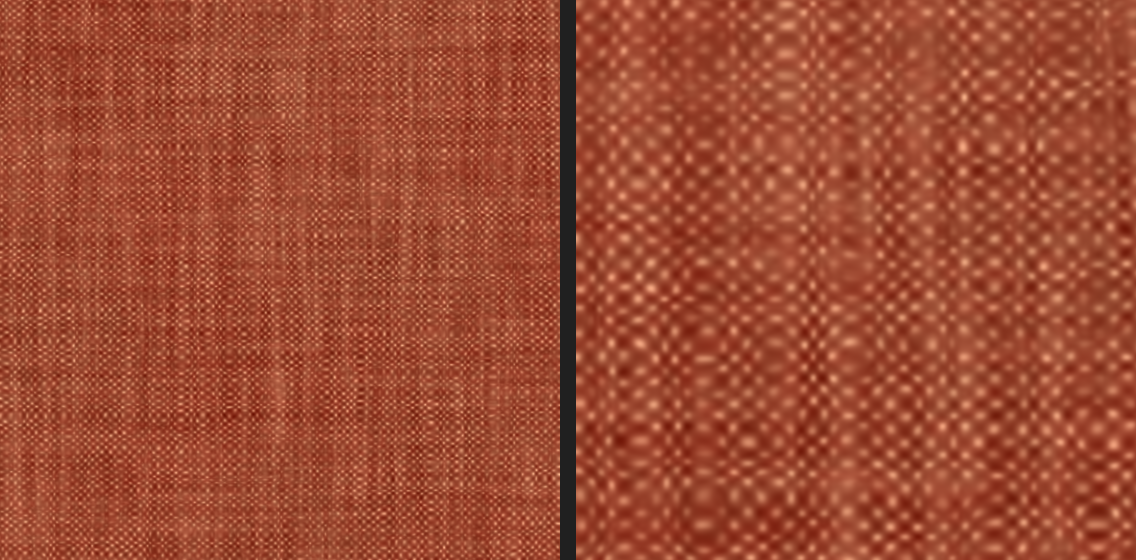
Left: the whole. Right: its middle third, enlarged.
Write a Shadertoy shader that draws this texture.

```glsl
// Draws a terracotta plain-weave cloth with uneven, slubby threads.

const float PI = 3.14159265;
const vec2 THREAD_COUNT = vec2(128.0, 142.0);
const vec3 SHADOW_RUST = vec3(0.535, 0.197, 0.117);
const vec3 LIT_CLAY = vec3(0.77, 0.46, 0.34);
const vec3 RED_TINT = vec3(0.025, -0.022, -0.012);

float hash(vec2 p) {
    vec3 q = fract(vec3(p.xyx) * 0.1031);
    q += dot(q, q.yzx + 33.33);
    return fract((q.x + q.y) * q.z);
}

// Smooth value noise, centred on zero.
float noise(vec2 p) {
    vec2 cell = floor(p);
    vec2 f = fract(p);
    f = f * f * (3.0 - 2.0 * f);
    float low = mix(hash(cell), hash(cell + vec2(1.0, 0.0)), f.x);
    float high = mix(hash(cell + vec2(0.0, 1.0)), hash(cell + 1.0), f.x);
    return mix(low, high, f.y) - 0.5;
}

// Layered sines for slow drifts, roughly -1 to 1.
float drift(vec2 p, float seed) {
    float sum = 0.0;
    float weight = 0.5;
    for (int i = 0; i < 4; i++) {
        sum += weight * sin(p.x + seed + 1.3 * sin(p.y + seed * 1.7));
        p = mat2(1.2, 0.9, -0.9, 1.2) * p;
        seed += 2.4;
        weight *= 0.6;
    }
    return sum;
}

// Sideways shift of a thread: uneven spacing plus a wander along its length.
float threadShift(float across, float along, float seed) {
    float spacing = noise(vec2(across * 0.37, along * 0.02 + seed));
    float wander = noise(vec2(across * 0.6 + seed, along * 0.28));
    return 0.95 * spacing + 0.55 * wander;
}

vec2 threadSpace(vec2 uv) {
    vec2 grid = uv * THREAD_COUNT;
    return grid + vec2(threadShift(grid.x, grid.y, 5.0),
                       threadShift(grid.y, grid.x, 31.0));
}

// Light on raised warp, shade in the gaps, as a soft checkerboard.
float weave(vec2 threads, float strength) {
    vec2 wave = sin(PI * threads);
    float relief = wave.x * wave.y;
    float crown = max(relief, 0.0);
    float gaps = dot(wave * wave - 0.5, vec2(0.10, 0.06));
    return strength * (0.37 * relief + 0.27 * crown * crown - 0.03) + gaps;
}

// Tone that belongs to one thread and changes slowly along it.
float threadTone(float across, float along, float seed) {
    float fine = noise(vec2(across - 0.5, along * 0.05 + seed));
    float bundle = noise(vec2(across * 0.3 + seed, along * 0.02));
    return 0.40 * fine + 0.11 * bundle;
}

void mainImage(out vec4 fragColor, in vec2 fragCoord) {
    vec2 uv = fragCoord / iResolution.y;
    vec2 threads = threadSpace(uv);

    // Relief varies from stitch to stitch and from thread to thread.
    float stitch = noise(threads - 0.5 + 71.0);
    float warpRelief = noise(vec2(threads.x * 0.5, threads.y * 0.08) + 19.0);
    float weftRelief = noise(vec2(threads.x * 0.08, threads.y * 0.5) + 57.0);
    float strength = 1.0 + 0.7 * (warpRelief + weftRelief) + 0.6 * stitch;

    // Tone along the ramp from shaded rust to lit clay.
    float tone = 0.38 + weave(threads, strength);
    tone += 1.1 * threadTone(threads.x, threads.y, 7.0);
    tone += 0.75 * threadTone(threads.y, threads.x, 43.0);
    tone += 0.26 * stitch;
    tone += 0.16 * noise(threads * 2.1 + 133.0);
    tone += 0.055 * drift(uv * vec2(6.0, 4.0), 2.5);

    // Uneven dye between red and brown.
    float dye = 0.6 * drift(uv * vec2(9.0, 7.0), 5.0) + 2.0 * noise(threads * 0.7 + 211.0);
    vec3 color = mix(SHADOW_RUST, LIT_CLAY, tone) + 0.5 * RED_TINT * dye;
    fragColor = vec4(clamp(color, 0.0, 1.0), 1.0);
}
```
